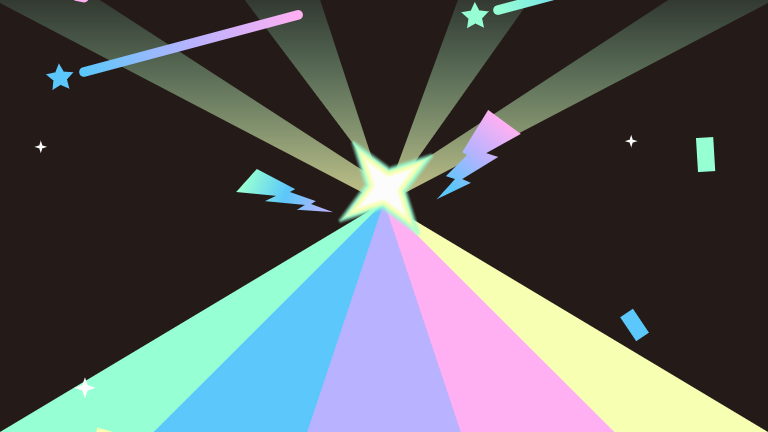
Write a WebGL 2 fragment shader that draws this background.

```glsl
#version 300 es
precision highp float;

uniform vec2 u_resolution;
out vec4 outColor;

const float PI = 3.14159;
const float HEIGHT = 9.0; // the stage is 16 by 9 units
const vec3 DARK = vec3(0.14, 0.10, 0.09);
const vec3 MINT = vec3(0.59, 1.0, 0.83);
const vec3 BLUE = vec3(0.36, 0.78, 0.98);
const vec3 LAVENDER = vec3(0.72, 0.70, 1.0);
const vec3 PINK = vec3(1.0, 0.69, 0.95);
const vec3 YELLOW = vec3(0.97, 1.0, 0.70);
const vec3 WHITE = vec3(0.99);
const vec3 FAN[5] = vec3[5](MINT, BLUE, LAVENDER, PINK, YELLOW);

vec2 rotate(vec2 p, float angle) {
    float c = cos(angle), s = sin(angle);
    return vec2(c * p.x + s * p.y, c * p.y - s * p.x);
}

float cross2(vec2 a, vec2 b) { return a.x * b.y - a.y * b.x; }

// Signed distance to a line, negative on the left of a -> b
float sideDist(vec2 p, vec2 a, vec2 b) { return -cross2(normalize(b - a), p - a); }

float capsuleDist(vec2 p, vec2 a, vec2 b, float radius) {
    vec2 q = p - a, e = b - a;
    return length(q - e * clamp(dot(q, e) / dot(e, e), 0.0, 1.0)) - radius;
}

float boxDist(vec2 p, vec2 halfSize) {
    vec2 d = abs(p) - halfSize;
    return length(max(d, 0.0)) + min(max(d.x, d.y), 0.0);
}

float starDist(vec2 p, float points, float outer, float inner) {
    float sector = PI / points;
    float angle = abs(mod(atan(p.y, p.x) + sector, 2.0 * sector) - sector);
    vec2 tip = vec2(outer, 0.0);
    vec2 notch = inner * vec2(cos(sector), sin(sector));
    vec2 q = length(p) * vec2(cos(angle), sin(angle));
    return capsuleDist(q, tip, notch, 0.0) * -sign(cross2(notch - tip, q - tip));
}

float boltDist(vec2 p, vec2 v[11]) {
    float d = 100.0, inside = 1.0;
    for (int i = 0, j = 10; i < 11; j = i++) {
        d = min(d, capsuleDist(p, v[i], v[j], 0.0));
        bool crosses = (v[i].y > p.y) != (v[j].y > p.y);
        if (crosses && (p.x - v[i].x) < (v[j].x - v[i].x) * (p.y - v[i].y) / (v[j].y - v[i].y)) inside = -inside;
    }
    return d * inside;
}

// Spans are the left and right x at the top and at the base
float beamDist(vec2 p, vec2 top, vec2 base) {
    const float baseY = 5.125;
    float left = sideDist(p, vec2(top.x, HEIGHT), vec2(base.x, baseY));
    float right = sideDist(p, vec2(base.y, baseY), vec2(top.y, HEIGHT));
    return max(max(left, right), 4.87 - p.y);
}

float cover(float d) { return clamp(0.5 - d * u_resolution.y / HEIGHT, 0.0, 1.0); }

vec3 ramp(vec3 a, vec3 b, vec3 c, float t) {
    return mix(mix(a, b, clamp(2.0 * t, 0.0, 1.0)), c, clamp(2.0 * t - 1.0, 0.0, 1.0));
}

float along(vec2 p, vec2 a, vec2 b) { return dot(p - a, b - a) / dot(b - a, b - a); }

void main() {
    vec2 p = gl_FragCoord.xy * HEIGHT / u_resolution.y;
    vec3 color = DARK;

    // Light beams, fading upward
    float beams = beamDist(p, vec2(-0.12, 2.08), vec2(7.29, 8.06));
    beams = min(beams, beamDist(p, vec2(5.10, 6.67), vec2(8.02, 7.94)));
    beams = min(beams, beamDist(p, vec2(9.54, 11.04), vec2(8.12, 8.29)));
    beams = min(beams, beamDist(p, vec2(13.92, 16.12), vec2(8.0, 8.71)));
    float depth = clamp((HEIGHT - p.y) / 3.875, 0.0, 1.0);
    color = mix(color, mix(MINT, YELLOW, depth), cover(beams) * (0.14 + 0.56 * depth));

    // Fan of five equal bands
    vec2 apex = vec2(8.0, 4.79);
    vec3 fan = FAN[0];
    for (int i = 1; i < 5; i++)
        fan = mix(fan, FAN[i], cover(sideDist(p, apex, vec2(3.2 * float(i), 0.0))));
    float wedge = max(sideDist(p, apex, vec2(0.0)), sideDist(p, vec2(16.0, 0.0), apex));
    color = mix(color, fan, cover(wedge));

    // Lightning bolts
    float leftBolt = boltDist(p, vec2[11](vec2(5.35, 5.48), vec2(6.15, 5.06), vec2(6.04, 5.0), vec2(6.58, 4.81),
        vec2(6.48, 4.75), vec2(6.94, 4.58), vec2(6.19, 4.63), vec2(6.35, 4.73), vec2(5.52, 4.81), vec2(5.75, 4.92), vec2(4.92, 5.0)));
    color = mix(color, ramp(MINT, BLUE, LAVENDER, along(p, vec2(5.1, 5.25), vec2(6.8, 4.6))), cover(leftBolt));
    float rightBolt = boltDist(p, vec2[11](vec2(10.17, 6.71), vec2(10.85, 6.21), vec2(10.13, 5.81), vec2(10.38, 5.73),
        vec2(9.63, 5.27), vec2(9.81, 5.19), vec2(9.10, 4.85), vec2(9.48, 5.27), vec2(9.29, 5.33), vec2(9.73, 5.77), vec2(9.63, 5.83)));
    color = mix(color, ramp(PINK, LAVENDER, BLUE, along(p, vec2(10.5, 6.45), vec2(9.4, 5.1))), cover(rightBolt));

    // Shooting stars and their trails
    vec2 trail = vec2(4.46, 1.19), blueStart = vec2(1.75, 7.5), mintStart = vec2(10.375, 8.79);
    color = mix(color, ramp(BLUE, LAVENDER, PINK, along(p, blueStart, blueStart + trail)), cover(capsuleDist(p, blueStart, blueStart + trail, 0.1)));
    color = mix(color, ramp(MINT, BLUE, LAVENDER, along(p, mintStart, mintStart + trail)), cover(capsuleDist(p, mintStart, mintStart + trail, 0.1)));
    color = mix(color, PINK, cover(capsuleDist(p, vec2(1.6, 9.08), vec2(1.75, 9.05), 0.1)));
    color = mix(color, BLUE, cover(starDist(rotate(p - vec2(1.25, 7.38), 1.65), 5.0, 0.3, 0.15)));
    color = mix(color, MINT, cover(starDist(rotate(p - vec2(9.9, 8.66), 1.6), 5.0, 0.3, 0.15)));

    // Confetti
    color = mix(color, MINT, cover(boxDist(rotate(p - vec2(14.7, 5.78), 0.06), vec2(0.18, 0.355))));
    color = mix(color, BLUE, cover(boxDist(rotate(p - vec2(13.22, 2.23), 0.59), vec2(0.16, 0.3))));
    color = mix(color, YELLOW, cover(boxDist(rotate(p - vec2(2.1, -0.28), -0.28), vec2(0.17, 0.34))));

    // White sparkles
    float sparkles = starDist(p - vec2(1.77, 0.92), 4.0, 0.22, 0.08);
    sparkles = min(sparkles, starDist(p - vec2(0.85, 5.94), 4.0, 0.13, 0.045));
    sparkles = min(sparkles, starDist(p - vec2(13.15, 6.06), 4.0, 0.13, 0.045));
    color = mix(color, WHITE, cover(sparkles));

    // Glowing central star
    float burst = starDist(rotate(p - vec2(8.04, 5.08), 0.62), 4.0, 1.15, 0.4);
    vec3 glow = mix(YELLOW, MINT, smoothstep(-0.1, 0.02, burst));
    glow = mix(WHITE, glow, smoothstep(-0.19, -0.08, burst));
    color = mix(color, glow, 1.0 - smoothstep(-0.04, 0.09, burst));

    outColor = vec4(color, 1.0);
}
```
